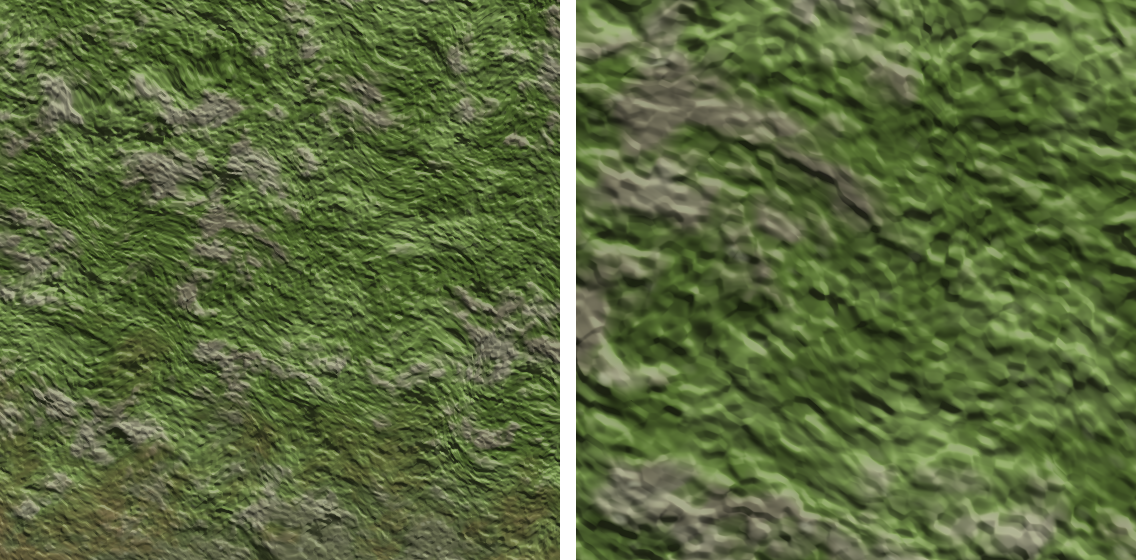
Left: the whole. Right: its middle third, enlarged.
Write a WebGL 1 fragment shader that draws this texture.

```glsl
precision highp float;
uniform vec2 u_resolution;

vec2 hash2(vec2 c) {
  return fract(sin(vec2(dot(c, vec2(127.1, 311.7)), dot(c, vec2(269.5, 183.3)))) * 43758.5);
}

// Cellular noise: x = distance to nearest point, y = smoothly blended cell value
vec2 cells(vec2 p) {
  vec2 home = floor(p);
  float nearest = 4.0, sum = 0.0, total = 0.0;
  for (int y = -1; y <= 1; y++) {
    for (int x = -1; x <= 1; x++) {
      vec2 cell = home + vec2(float(x), float(y));
      float d = length(cell + hash2(cell) - p);
      float weight = exp(-8.0 * d * d);
      nearest = min(nearest, d);
      sum += weight * hash2(cell + 57.0).x;
      total += weight;
    }
  }
  return vec2(nearest, sum / total);
}

// Each octave is turned a little so that the cell grid never shows
float layered(vec2 p) {
  float sum = 0.0, amp = 0.34;
  for (int i = 0; i < 4; i++) {
    sum += amp * cells(p).y;
    p = mat2(1.97, 0.3, -0.3, 1.97) * p + vec2(17.3, 9.1);
    amp *= 0.74;
  }
  return sum;
}

// Grain runs down to the right
vec2 alongGrain(vec2 p) {
  return vec2(dot(p, vec2(0.9, -0.43)) * 14.0, dot(p, vec2(0.43, 0.9)) * 23.0) + 40.0;
}

void main() {
  vec2 uv = gl_FragCoord.xy / u_resolution;
  vec2 bend = vec2(cells(uv * 6.0 + 3.0).y, cells(uv * 5.0 + 31.0).y) - 0.5;
  vec2 p = uv + 0.035 * bend + 0.004 * sin(uv.yx * vec2(43.0, 37.0) + 1.0);

  // Relief lit from above
  vec2 grain = alongGrain(p);
  float height = layered(grain);
  float relief = height - layered(alongGrain(p + vec2(0.0014, 0.004)));

  // Moss, bare rock and brown soil, with edges broken up by the grain
  float patches = layered(p * vec2(6.0, 8.0) + 71.0);
  float drift = layered(p * vec2(9.0, 13.0) + 23.0);
  float rock = smoothstep(0.41, 0.66, patches + 0.7 * (height - 0.5));
  float soil = smoothstep(0.42, 0.0, uv.y + 0.22 * uv.x + 0.25 * bend.x + 0.5 * (drift - 0.5));
  vec3 moss = mix(vec3(0.28, 0.37, 0.16), vec3(0.38, 0.47, 0.25), smoothstep(0.35, 0.65, drift));
  vec3 stone = mix(vec3(0.38, 0.37, 0.30), vec3(0.48, 0.48, 0.40), smoothstep(0.35, 0.65, drift));
  vec3 earth = mix(vec3(0.41, 0.35, 0.24), vec3(0.35, 0.38, 0.26), smoothstep(0.4, 0.6, patches));
  vec3 colour = mix(mix(moss, stone, rock), earth, 0.75 * soil);

  // Light and shade, softer over the soil
  float contrast = 1.0 - 0.4 * soil;
  float tone = 1.0 + contrast * (3.9 * relief + 0.5 * (height - 0.5));
  colour *= clamp(tone, 0.35, 1.5);
  colour = mix(colour, vec3(0.66, 0.69, 0.56), 0.6 * smoothstep(1.2, 1.75, tone));

  // Dark gashes under ledges and pale flecks
  float gash = smoothstep(0.74, 1.0, cells(grain * vec2(0.9, 1.2) + 5.0).x + 0.5 * (0.5 - height) - 1.5 * relief);
  colour = mix(colour, vec3(0.11, 0.13, 0.07), 0.8 * gash * contrast);
  vec2 fleck = cells(grain * vec2(4.0, 3.6) + 11.0);
  float pale = smoothstep(0.4, 0.12, fleck.x) * smoothstep(0.76, 0.9, fleck.y);
  colour = mix(colour, vec3(0.72, 0.74, 0.63), pale * contrast * (0.15 + 0.45 * rock));

  gl_FragColor = vec4(clamp(colour, 0.0, 1.0), 1.0);
}
```
